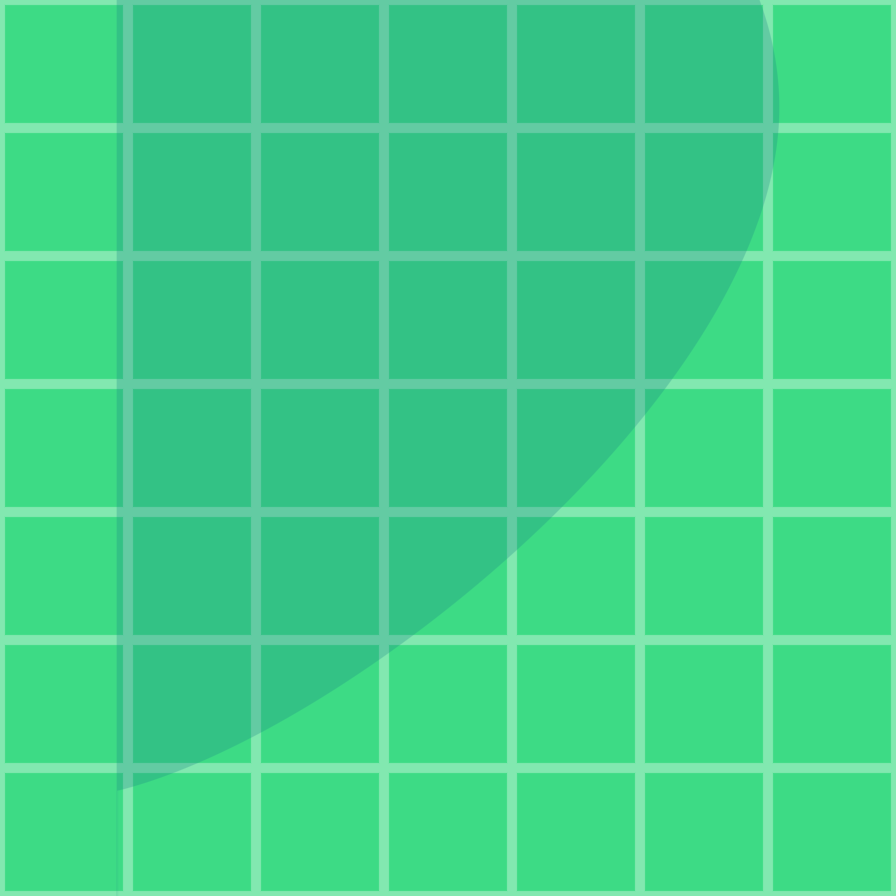
Reproduce this background procedurally as a Shadertoy shader.

```glsl
// A flat green field with an even grid of pale lines, and a translucent
// teal leaf laid over it: straight on the left, curved on the right.
// The curve is a cubic Bezier solved for height, capped by a parabola.

#define CELLS 7.0
#define LINE_WIDTH 0.0112
#define LINE_ALPHA 0.355
#define SHADE_ALPHA 0.30
#define LEAF_LEFT 0.1302
#define CAP_BEND 1.54
#define FIELD_COLOR vec3(0.24, 0.86, 0.52)
#define SHADE_COLOR vec3(0.107, 0.527, 0.52)

// Control points of the curved side, from the lower tip to the widest point
const vec2 TIP = vec2(LEAF_LEFT, 0.1172);
const vec2 LOW = vec2(0.3906, 0.1810);
const vec2 HIGH = vec2(0.8698, 0.5677);
const vec2 WIDEST = vec2(0.8698, 0.8802);

vec2 bezier(float t) {
    float s = 1.0 - t;
    return s*s*s*TIP + 3.0*s*s*t*LOW + 3.0*s*t*t*HIGH + t*t*t*WIDEST;
}

vec2 bezierTangent(float t) {
    float s = 1.0 - t;
    return s*s*(LOW - TIP) + 2.0*s*t*(HIGH - LOW) + t*t*(WIDEST - HIGH);
}

// Approximate signed distance to the leaf, negative inside
float leafDistance(vec2 p) {
    // Bisect for the curve parameter at this height
    float lo = 0.0, hi = 1.0;
    for (int i = 0; i < 18; i++) {
        float mid = 0.5*(lo + hi);
        if (bezier(mid).y < p.y) lo = mid; else hi = mid;
    }
    float t = 0.5*(lo + hi);
    vec2 tangent = bezierTangent(t);
    float edgeX = bezier(t).x;
    float slope = tangent.x/tangent.y;

    // Above the widest point the side bends back inwards
    float rise = p.y - WIDEST.y;
    if (rise > 0.0) {
        edgeX = WIDEST.x - CAP_BEND*rise*rise;
        slope = -2.0*CAP_BEND*rise;
    }
    float curved = (p.x - edgeX)/length(vec2(1.0, slope));
    return max(curved, LEAF_LEFT - p.x);
}

// Distance to the middle of the nearest grid line
float gridDistance(vec2 p) {
    vec2 d = abs(fract(p*CELLS + 0.5) - 0.5)/CELLS;
    return min(d.x, d.y);
}

// Coverage of a shape from its signed distance
float coverage(float d, float pixel) {
    return 1.0 - smoothstep(-0.8*pixel, 0.8*pixel, d);
}

void mainImage(out vec4 fragColor, in vec2 fragCoord) {
    vec2 uv = fragCoord/iResolution.xy;
    float pixel = 1.0/min(iResolution.x, iResolution.y);

    // Grid over the field, then the leaf over both
    float grid = coverage(gridDistance(uv) - 0.5*LINE_WIDTH, pixel);
    float leaf = coverage(leafDistance(uv), pixel);
    vec3 color = mix(FIELD_COLOR, vec3(1.0), LINE_ALPHA*grid);
    color = mix(color, SHADE_COLOR, SHADE_ALPHA*leaf);
    fragColor = vec4(color, 1.0);
}
```
